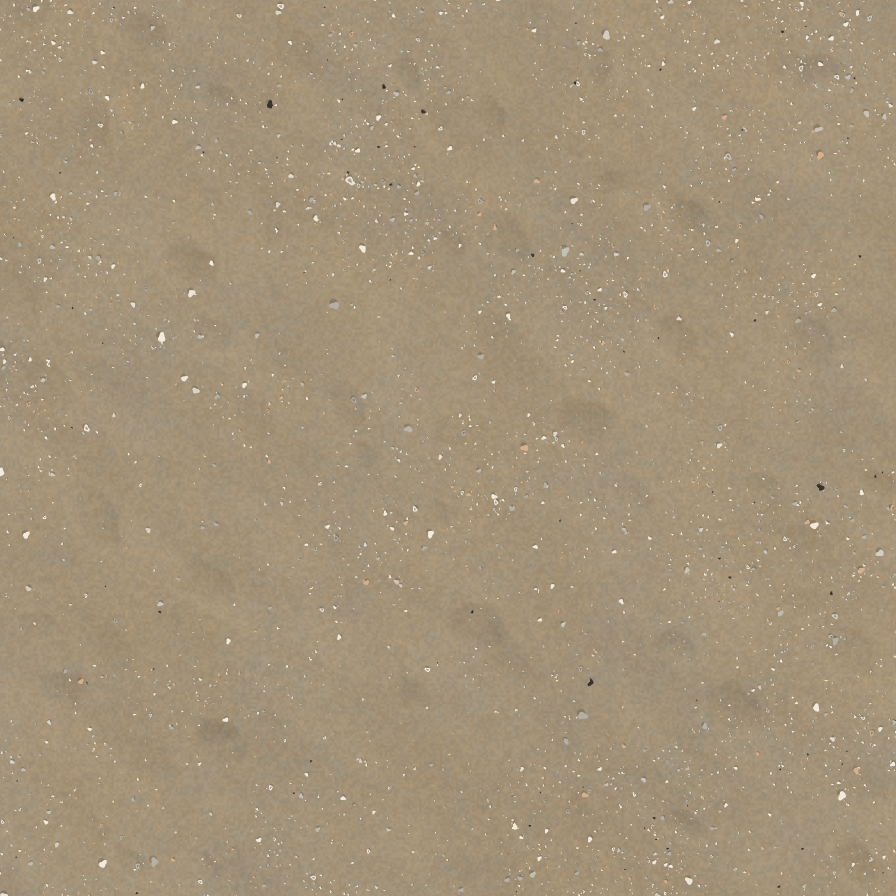
A WebGL 2 fragment shader for this texture:

```glsl
#version 300 es
precision highp float;
// Damp beach sand with shallow oval dents, faint slanted drifts and fine grain.
// Crushed shell is scattered over it in three cellular layers of rising size,
// thinned by a patchy density field so that the fragments gather in drifts.

#define SAND vec3(0.640, 0.574, 0.472)
#define WARM_TINT vec3(0.030, 0.002, -0.028)
#define SHELL_WHITE vec3(0.95, 0.92, 0.86)
#define SHELL_GREY vec3(0.70, 0.69, 0.65)
#define SHELL_PEACH vec3(0.84, 0.69, 0.54)
#define DRIFT_ANGLE 0.65
#define DRIFT_DEPTH 0.085
#define GRAIN_DEPTH 0.085
#define DENT_CELLS 11.0
#define DENT_DEPTH 0.085
#define SHELL_AMOUNT 0.36

uniform vec2 u_resolution;
out vec4 fragColor;

vec3 hash3(vec2 p) {
    vec3 q = fract(p.xyx * vec3(0.1031, 0.1030, 0.0973));
    q += dot(q, q.yxz + 33.33);
    return fract((q.xxy + q.yzz) * q.zyx);
}

float valueNoise(vec2 p) {
    vec2 cell = floor(p), f = fract(p);
    f = f * f * (3.0 - 2.0 * f);
    float low = mix(hash3(cell).x, hash3(cell + vec2(1, 0)).x, f.x);
    float high = mix(hash3(cell + vec2(0, 1)).x, hash3(cell + vec2(1, 1)).x, f.x);
    return mix(low, high, f.y);
}

float layeredNoise(vec2 p) {
    float sum = 0.0, weight = 0.5;
    for (int i = 0; i < 4; i++) {
        sum += weight * valueNoise(p);
        p = mat2(1.6, 1.2, -1.2, 1.6) * p + 17.3;
        weight *= 0.5;
    }
    return sum / 0.9375;
}

mat2 rotation(float a) {
    return mat2(cos(a), -sin(a), sin(a), cos(a));
}

// Brightness change from oval hollows: dark under the upper rim, lit just outside.
float dentShade(vec2 uv) {
    vec2 p = uv * DENT_CELLS, home = floor(p);
    p += 0.22 * (vec2(layeredNoise(uv * 32.0), layeredNoise(uv * 32.0 + 50.0)) - 0.5);
    float shade = 0.0;
    for (int y = -1; y <= 1; y++)
    for (int x = -1; x <= 1; x++) {
        vec2 cell = home + vec2(x, y);
        vec3 place = hash3(cell + 71.0), kind = hash3(cell + 213.0);
        if (kind.x > 0.62) continue;
        float size = mix(0.16, 0.36, place.z);
        vec2 q = rotation(-DRIFT_ANGLE + 1.2 * (kind.y - 0.5)) * (p - cell - place.xy);
        q /= size * vec2(1.3, 0.85);
        float d = length(q);
        float bowl = (1.0 - smoothstep(0.65, 1.05, d)) * clamp(0.55 + 0.55 * q.y, 0.0, 1.0);
        float rim = exp(-22.0 * (d - 1.12) * (d - 1.12)) * clamp(-q.y, 0.0, 1.0);
        shade += (0.28 * rim - bowl) * mix(0.25, 1.0, kind.z * kind.z);
    }
    return shade * DENT_DEPTH;
}

// Lays one cellular layer of fragments over the ground; radius is in canvas units.
vec3 addShells(vec3 ground, vec2 uv, float cells, float radius, float chance, float seed) {
    vec2 p = rotation(seed) * uv * cells, home = floor(p);
    float pixel = cells / u_resolution.y;
    for (int y = -1; y <= 1; y++)
    for (int x = -1; x <= 1; x++) {
        vec2 cell = home + vec2(x, y);
        vec3 place = hash3(cell + seed * 97.0), kind = hash3(cell + seed * 41.0 + 300.0);
        if (kind.x > chance) continue;
        vec2 q = rotation(kind.y * 6.28) * (p - cell - place.xy);
        float r = radius * cells * mix(0.55, 1.25, place.z * place.z);
        float lumps = 1.0 + 0.16 * sin(3.0 * atan(q.y, q.x + 1e-5) + 40.0 * kind.y);
        float d = length(q * vec2(0.85, 1.25)) / lumps;
        vec2 fall = p - cell - place.xy - r * vec2(0.45, -0.55);
        float shadow = clamp((r - length(fall)) / pixel + 0.5, 0.0, 1.0);
        float cover = clamp((r - d) / pixel + 0.5, 0.0, 1.0);
        vec3 shell = mix(SHELL_GREY, SHELL_WHITE, smoothstep(0.1, 0.65, kind.z));
        shell = mix(shell, SHELL_PEACH, step(0.87, kind.z));
        shell = mix(shell, vec3(0.22, 0.20, 0.18), step(0.985, kind.z));
        // Some of the larger pieces are cupped, with a dull hollow.
        float hollow = step(0.78, kind.y) * step(0.002, radius);
        shell *= 1.0 - 0.28 * hollow * (1.0 - smoothstep(0.3, 0.7, d / r));
        ground = mix(ground * (1.0 - 0.16 * shadow), shell, cover);
    }
    return ground;
}

void main() {
    vec2 uv = gl_FragCoord.xy / u_resolution.y;
    vec2 along = rotation(-DRIFT_ANGLE) * uv;

    // Sand: slanted drifts, dents, then grain.
    float light = DRIFT_DEPTH * (layeredNoise(along * vec2(9.0, 22.0)) - 0.5);
    light += dentShade(uv);
    light += GRAIN_DEPTH * (valueNoise(uv * 390.0) - 0.5);
    light += 0.45 * GRAIN_DEPTH * (valueNoise(uv * 170.0 + 9.0) - 0.5);
    float warmth = layeredNoise(uv * 13.0 + 31.0) + 0.7 * valueNoise(uv * 120.0) - 0.85;
    vec3 color = SAND * (1.0 + light) + WARM_TINT * warmth;

    // Shell: density gathers in patches, finest pieces first.
    float patches = 0.6 * layeredNoise(along * vec2(9.0, 13.0) + 5.0) + 0.4 * layeredNoise(uv * 27.0);
    float density = SHELL_AMOUNT * (0.10 + 0.90 * smoothstep(0.42, 0.68, patches));
    color = addShells(color, uv, 190.0, 0.0011, density * 0.75, 1.3);
    color = addShells(color, uv, 95.0, 0.0023, density * 0.50, 2.1);
    color = addShells(color, uv, 42.0, 0.0038, density * 0.40, 2.9);

    fragColor = vec4(clamp(color, 0.0, 1.0), 1.0);
}
```
